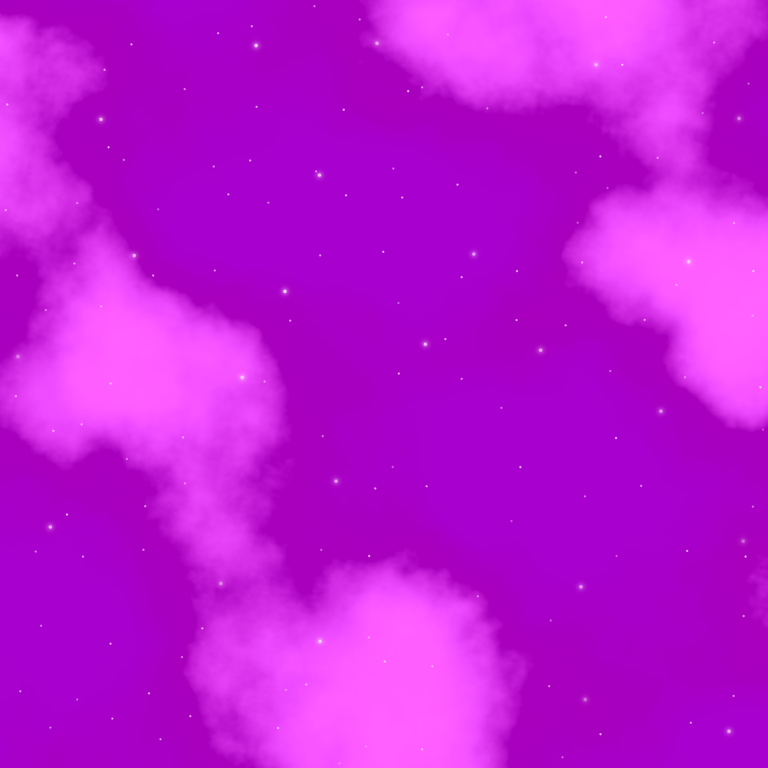
Reproduce this texture procedurally as a three.js fragment shader.

```glsl
#define COVER 0.40        // field level where cloud begins
#define DENSITY 1.9       // how fast cloud thickens inward
#define RAGGED 1.7        // noise strength on cloud outlines
#define WARP 0.16         // bending of the large cloud shapes
#define NOISE_SCALE 5.0
#define SKY_NEAR vec3(0.66, 0.0, 0.74)
#define SKY_FAR vec3(0.66, 0.0, 0.81)
#define CLOUD vec3(1.0, 0.36, 1.06)
#define STAR vec3(1.0, 0.88, 1.0)

varying vec2 vUv;

const float TAU = 6.2831853;

float hash(vec2 p) {
  return fract(sin(dot(p, vec2(127.1, 311.7))) * 43758.545);
}

float valueNoise(vec2 p) {
  vec2 cell = floor(p);
  vec2 f = fract(p);
  f = f * f * (3.0 - 2.0 * f);
  float low = mix(hash(cell), hash(cell + vec2(1.0, 0.0)), f.x);
  float high = mix(hash(cell + vec2(0.0, 1.0)), hash(cell + 1.0), f.x);
  return mix(low, high, f.y);
}

// Fractal noise centred on zero
float fbm(vec2 p) {
  mat2 turn = mat2(0.8, 0.6, -0.6, 0.8);
  float sum = 0.0;
  float amplitude = 0.5;
  for (int i = 0; i < 6; i++) {
    sum += amplitude * (valueNoise(p) - 0.5);
    p = turn * p * 2.03 + 17.3;
    amplitude *= 0.53;
  }
  return sum;
}

// Two crossing waves lay out the banks, noise frays them
float cloudField(vec2 p) {
  vec2 q = p * NOISE_SCALE;
  vec2 w = p + WARP * vec2(fbm(q + 3.7), fbm(q + 41.2));
  float diagonal = cos(TAU * (w.x + 0.8 * w.y - 0.55) / 0.95);
  float layers = cos(TAU * (w.y - 0.17 * w.x) / 0.44);
  return diagonal + 0.6 * layers + RAGGED * fbm(q * 1.4 + 9.1) - COVER;
}

// One jittered star per grid cell, with an optional halo
float stars(vec2 p, float cells, float share, float radius, float halo) {
  vec2 cell = floor(p * cells);
  vec2 seed = cell + cells * 3.1;
  vec2 jitter = vec2(hash(seed + 0.3), hash(seed + 7.9));
  vec2 center = (cell + mix(vec2(0.08), vec2(0.92), jitter)) / cells;
  float d = length(p - center);
  float core = 1.0 - smoothstep(0.0, radius, d);
  float glow = halo * exp(-d * d / (radius * radius * 2.2));
  float shown = step(hash(seed + 5.5), share);
  return shown * mix(0.45, 1.0, hash(seed + 2.2)) * min(core + glow, 1.0);
}

void main() {
  float field = cloudField(vUv);
  vec3 color = mix(SKY_NEAR, SKY_FAR, smoothstep(0.0, 1.5, -field));

  // Cloud body, saturating toward bright cores
  float thickness = 1.12 * (1.0 - exp(-DENSITY * max(field, 0.0)));
  color = mix(color, CLOUD, thickness);

  // Fine dust and a few glowing stars
  float light = stars(vUv, 13.0, 0.72, 0.0024, 0.0);
  light = max(light, stars(vUv, 5.0, 0.85, 0.0034, 0.4));
  color = mix(color, STAR, light);

  gl_FragColor = vec4(clamp(color, 0.0, 1.0), 1.0);
}
```
